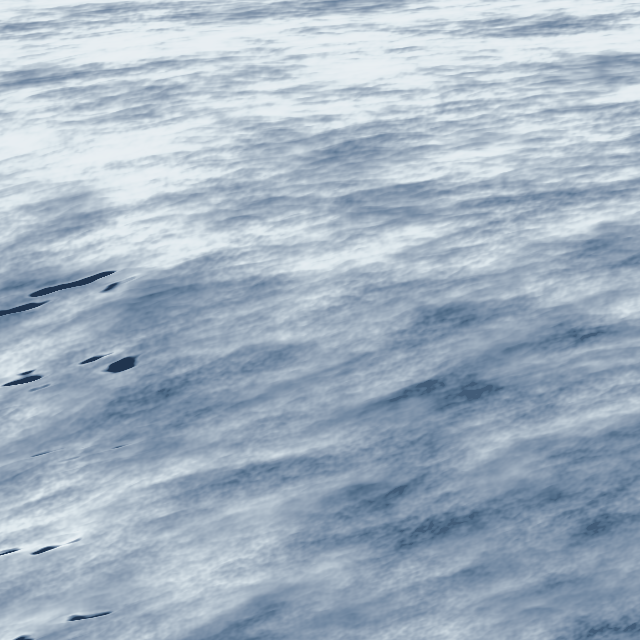
A Shadertoy shader for this texture:

```glsl
// Draws wind-ruffled sea water: slanted silver-blue swells, ripples and a few dark troughs.

const float TAU = 6.2831853;

// Water colours from deepest shade to brightest glare
const vec3 WATER[8] = vec3[8](
    vec3(0.08, 0.15, 0.25), vec3(0.31, 0.42, 0.53),
    vec3(0.44, 0.53, 0.63), vec3(0.54, 0.61, 0.69),
    vec3(0.64, 0.70, 0.76), vec3(0.75, 0.80, 0.84),
    vec3(0.87, 0.91, 0.93), vec3(0.95, 0.96, 0.97));

vec2 hashGradient(vec2 cell) {
    uvec2 n = uvec2(ivec2(cell) + 4096);
    uint h = n.x * 1597334677u ^ n.y * 3812015801u;
    h = (h ^ (h >> 15)) * 2246822519u;
    h ^= h >> 13;
    float angle = TAU * float(h & 65535u) / 65536.0;
    return vec2(cos(angle), sin(angle));
}

float gradientNoise(vec2 p) {
    vec2 i = floor(p), f = p - i;
    vec2 w = f * f * f * (f * (f * 6.0 - 15.0) + 10.0);
    vec2 e = vec2(0.0, 1.0);
    float a = dot(hashGradient(i), f);
    float b = dot(hashGradient(i + e.yx), f - e.yx);
    float c = dot(hashGradient(i + e.xy), f - e.xy);
    float d = dot(hashGradient(i + e.yy), f - e.yy);
    return mix(mix(a, b, w.x), mix(c, d, w.x), w.y);
}

// Noise whose bright crests lean downward; repeated leaning sharpens the lower edge
float leaningWave(vec2 p, float steepness) {
    float height = 0.0;
    for (int i = 0; i < 3; i++) {
        height = gradientNoise(p + vec2(0.0, steepness * height));
    }
    return height;
}

// Slanted water plane, compressed toward the far (upper) side
vec2 waterPlane(vec2 uv) {
    float slope = mix(0.34, 0.08, smoothstep(0.25, 1.0, uv.y));
    float bend = 0.03 * gradientNoise(uv * vec2(2.3, 3.0) + 7.0)
               + 0.008 * gradientNoise(uv * vec2(8.0, 11.0) + 3.0);
    float height = uv.y - slope * (uv.x - 0.5) + bend * (1.2 - uv.y);
    return vec2(uv.x * (1.0 + 0.8 * uv.y), -log(max(1.37 - height, 0.1)));
}

// Overall light: pale far water, deeper tone near the lower right
float baseTone(vec2 uv) {
    float tone = mix(3.1, 5.6, smoothstep(0.33, 0.95, uv.y));
    return tone - 1.6 * (uv.x - 0.5) * (1.0 - uv.y);
}

// Swells, wavelets and ripples, from large to small
float waveTone(vec2 p, float distant) {
    float swell = leaningWave(p * vec2(1.6, 9.0) + vec2(3.1, 5.7), 0.85);
    float wavelet = leaningWave(p * vec2(3.2, 21.0) + vec2(17.3, 2.4), 0.85);
    float ripple = leaningWave(p * vec2(7.5, 46.0) + vec2(5.2, 31.0), 0.8);
    float fine = leaningWave(p * vec2(22.0, 95.0) + 61.0, 0.6);
    return 3.3 * swell + 2.6 * wavelet
         + mix(1.5, 2.5, distant) * ripple + mix(1.0, 1.6, distant) * fine;
}

// Crisp flecks that follow the slant of the waves
float fleckTone(vec2 uv) {
    vec2 p = vec2(uv.x, uv.y - 0.25 * uv.x);
    float coarse = leaningWave(p * vec2(60.0, 125.0) + 11.0, 0.6);
    float small = gradientNoise(p * vec2(125.0, 190.0) + 43.0);
    float patches = 0.75 + 0.9 * gradientNoise(p * vec2(7.0, 16.0) + 29.0);
    return (0.85 * coarse + 0.75 * small) * patches;
}

// Slender dark troughs, gathered in slanted rows along the left side
float troughField(vec2 uv) {
    float lane = uv.y - 0.28 * (uv.x - 0.13);
    float row = 0.5 + 0.5 * cos(TAU * (lane - 0.55) / 0.13);
    float side = 1.0 - smoothstep(0.14, 0.33, uv.x);
    float reach = 1.0 - smoothstep(0.57, 0.63, uv.y);
    float fade = mix(0.62, 1.0, smoothstep(0.15, 0.45, uv.y));
    float marks = leaningWave(vec2(uv.x * 13.0, lane * 72.0) + 23.0, 0.7);
    float jag = 0.16 * gradientNoise(vec2(uv.x * 45.0, lane * 130.0) + 5.0);
    return (marks + jag + 0.2) * row * row * side * reach * fade;
}

vec3 waterColor(float tone) {
    float level = clamp(tone, 0.0, 6.99);
    int i = int(level);
    return mix(WATER[i], WATER[i + 1], fract(level));
}

void mainImage(out vec4 fragColor, in vec2 fragCoord) {
    vec2 uv = fragCoord / iResolution.xy;
    float distant = smoothstep(0.4, 1.0, uv.y);

    // Broad light, layered waves and surface flecks
    float tone = baseTone(uv) + waveTone(waterPlane(uv), distant) + fleckTone(uv);

    // Soft shoulder keeps the glare from flattening
    tone = tone > 5.6 ? 5.6 + 0.95 * (1.0 - exp(-(tone - 5.6) / 0.95)) : max(tone, 0.8);

    // Dark troughs with pale rims
    float trough = troughField(uv);
    tone += 0.7 * smoothstep(0.08, 0.24, trough);
    tone = mix(tone, 0.2, smoothstep(0.27, 0.37, trough));

    fragColor = vec4(waterColor(tone), 1.0);
}
```
